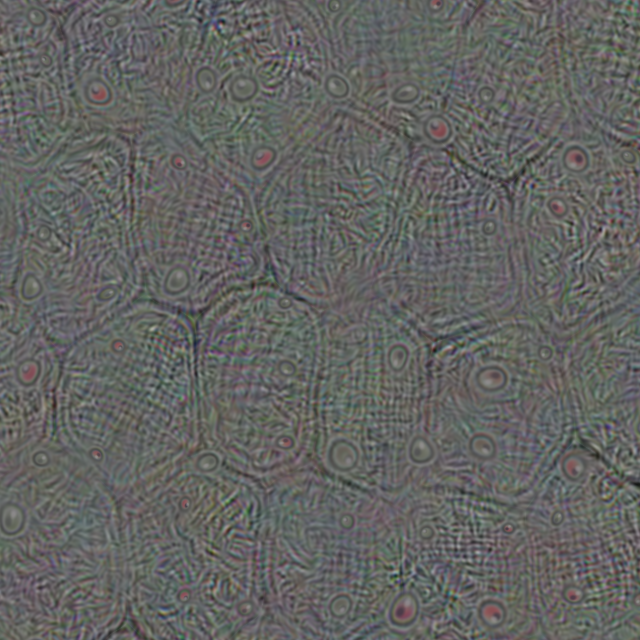
Write a Shadertoy shader that draws this pattern.

```glsl
// Dreamlike grey relief: rippled cells filled with scales, scattered with ringed reddish eyes.

const float TAU = 6.2831853;
const float RIPPLE = 0.0135;             // ripple wavelength, canvas units
const vec2 CELL_GRID = vec2(5.0, 3.8);   // large cells across the canvas
const float EYE_GRID = 8.5;
const vec3 BASE_GREY = vec3(0.391, 0.396, 0.389);
const vec3 EYE_RED = vec3(0.60, 0.33, 0.36);
const vec3 EYE_OLIVE = vec3(0.42, 0.44, 0.39);
const vec3 PUPIL = vec3(0.22, 0.21, 0.26);
const vec3 GLINT = vec3(0.62, 0.60, 0.62);

vec3 hash3(vec2 p) {
    vec3 q = fract(p.xyx * vec3(0.1031, 0.1030, 0.0973));
    q += dot(q, q.yxz + 33.33);
    return fract((q.xxy + q.yzz) * q.zyx);
}

// Three independent value noises in -1..1
vec3 noise3(vec2 p) {
    vec2 i = floor(p), f = fract(p);
    f = f * f * (3.0 - 2.0 * f);
    vec3 low = mix(hash3(i), hash3(i + vec2(1, 0)), f.x);
    vec3 high = mix(hash3(i + vec2(0, 1)), hash3(i + vec2(1, 1)), f.x);
    return mix(low, high, f.y) * 2.0 - 1.0;
}

vec2 rotate(vec2 p, float a) {
    float c = cos(a), s = sin(a);
    return vec2(c * p.x - s * p.y, s * p.x + c * p.y);
}

// Jittered brick layout of cell centres
vec2 cellSite(vec2 i) {
    return i + vec2(0.5 * mod(i.y, 2.0), 0.0) + 0.3 + vec2(0.4, 0.35) * hash3(i + 40.0).xy;
}

// x: rounded distance to the cell border in grid units, yz: random cell values
vec3 cells(vec2 q) {
    vec2 home = floor(q), nearest = vec2(0), id = home;
    float best = 1e3;
    for (int k = 0; k < 25; k++) {
        vec2 i = home + vec2(k % 5 - 2, k / 5 - 2);
        vec2 d = cellSite(i) - q;
        if (dot(d, d) < best) { best = dot(d, d); nearest = d; id = i; }
    }
    float sum = 1e-6;
    for (int k = 0; k < 25; k++) {
        vec2 i = home + vec2(k % 5 - 2, k / 5 - 2);
        vec2 d = cellSite(i) - q;
        if (i != id) sum += exp(-22.0 * dot(0.5 * (d + nearest), normalize(d - nearest)));
    }
    return vec3(-log(sum) / 22.0, hash3(id + 91.0).xy);
}

// Short wave packets; their direction turns by 'swirl' and scatters by 'scatter'
vec3 wavePackets(vec2 p, float size, float wavelength, float swirl, float scatter, vec3 shift) {
    vec2 q = p / size, home = floor(q);
    vec3 sum = vec3(0);
    for (int k = 0; k < 9; k++) {
        vec2 i = home + vec2(k % 3 - 1, k / 3 - 1);
        vec3 h = hash3(i + 7.0);
        vec2 d = q - i - h.xy;
        float window = max(0.0, 1.0 - dot(d, d));
        float angle = swirl * noise3(i * size * 9.0).x + scatter * (h.z - 0.5);
        float phase = TAU * (rotate(d, angle).x * size / wavelength + fract(h.z * 13.0));
        sum += window * window * cos(phase + shift);
    }
    return 1.35 * sum;
}

// Rows of bumps, turned and sized per cell
vec3 scales(vec2 p, float period, float angle, vec3 shift) {
    vec2 q = TAU * rotate(p, angle) / period;
    return 1.6 * sin(q.x + shift) * sin(q.y - 0.5 * shift);
}

// Rings, lit ball, pupil and glint of every eye near p
vec3 addEyes(vec3 col, vec2 p, vec3 shift) {
    vec2 home = floor(p * EYE_GRID);
    for (int k = 0; k < 9; k++) {
        vec2 i = home + vec2(k % 3 - 1, k / 3 - 1);
        vec3 h = hash3(i + 17.0), look = hash3(i + 63.0);
        if (h.z > 0.72) continue;
        vec2 d = p - (i + 0.2 + 0.6 * h.xy) / EYE_GRID;
        float radius = mix(0.009, 0.021, look.x * look.x);
        float r = length(d) / radius;
        vec2 light = rotate(vec2(1, 0), TAU * look.y);
        float side = dot(d, light) / radius;

        vec3 rings = BASE_GREY - (0.09 - 0.03 * side) * cos(TAU * (r - 1.0) * radius / RIPPLE + shift);
        col = mix(col, rings, 0.8 * (1.0 - smoothstep(0.9, 2.1, r)));
        float redness = smoothstep(0.4, 0.8, look.z) * smoothstep(0.7, -0.3, side);
        vec3 ball = mix(EYE_OLIVE, EYE_RED, redness) + 0.1 * side + 0.03 * shift;
        col = mix(col, ball, 0.8 * (1.0 - smoothstep(0.4, 0.95, r)));
        float pupil = length(d / radius + 0.35 * light.yx);
        col = mix(col, PUPIL, (0.2 + 0.6 * look.z) * (1.0 - smoothstep(0.1, 0.5, pupil)));
        float glint = length(d / radius - 0.4 * light);
        col = mix(col, GLINT, 0.6 * (1.0 - smoothstep(0.05, 0.4, glint)));
    }
    return col;
}

void mainImage(out vec4 fragColor, in vec2 fragCoord) {
    vec2 uv = fragCoord / iResolution.y;
    vec2 p = uv + 0.012 * noise3(uv * 9.0).xy + 0.005 * noise3(uv * 28.0).xy;
    vec3 shift = 0.9 * noise3(uv * 24.0 + 5.0);   // phase offset per channel gives colour fringes
    vec3 patches = noise3(uv * 11.0 + 30.0);

    // Interior: scales in most areas, wandering ripples in others
    vec3 cell = cells(p * CELL_GRID);
    vec3 bumps = scales(p, mix(0.017, 0.025, cell.y), 0.8 + 0.9 * (cell.z - 0.5), shift);
    vec3 wave = wavePackets(uv, 0.022, RIPPLE, 3.0, 2.0, shift);
    float scaly = smoothstep(0.1, 0.22, cell.x) * smoothstep(-0.4, 0.2, patches.x + cell.z - 0.25);
    wave = mix(wave, bumps + 0.3 * wave, 0.85 * scaly);

    // A few contour ripples and a dark seam along the borders
    vec3 contour = -cos(TAU * cell.x / (4.3 * RIPPLE * 1.15) + shift);
    float rim = 1.0 - smoothstep(0.05, 0.15, cell.x + 0.08 * patches.y);
    wave = mix(wave, 1.1 * contour + 0.4 * wave, 0.8 * rim);
    wave -= 0.8 * exp(-pow(cell.x / 0.025, 2.0)) * smoothstep(-0.5, 0.5, patches.z);

    // Broad swells, fine grain and soft tints
    wave += 0.5 * wavePackets(p + 5.0, 0.035, 0.027, 3.0, 6.0, shift.yzx);
    wave += 0.5 * wavePackets(uv + 3.0, 0.014, 0.0095, 3.0, 6.0, shift.zxy);
    vec3 col = BASE_GREY + 0.059 * (1.0 + 0.5 * patches.z) * wave;
    col += 0.022 * noise3(uv * 60.0 + 11.0) + 0.020 * noise3(uv * 15.0 + 70.0);
    fragColor = vec4(addEyes(col, p, shift), 1.0);
}
```
